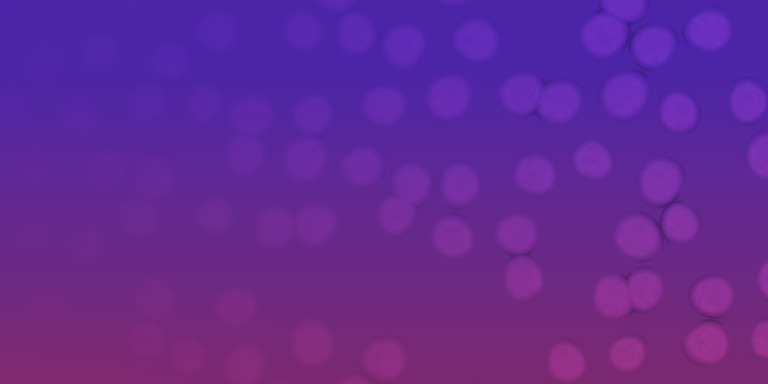
Reproduce this background procedurally as a Shadertoy shader.

```glsl
#define GRID 0.160
#define JITTER 0.27
#define RADIUS 0.049
#define DENSITY 0.92
#define GLOW vec3(0.108, 0.038, 0.080)
#define RIM_DARKNESS 0.32
#define GRAIN 0.22

float hash(vec2 p) {
    vec3 q = fract(vec3(p.xyx) * 0.1031);
    q += dot(q, q.yzx + 33.33);
    return fract((q.x + q.y) * q.z);
}

float noise(vec2 p) {
    vec2 i = floor(p), f = fract(p);
    f = f * f * (3.0 - 2.0 * f);
    return mix(mix(hash(i), hash(i + vec2(1, 0)), f.x),
               mix(hash(i + vec2(0, 1)), hash(i + 1.0), f.x), f.y);
}

// Violet at the top, plum at the bottom, warmer in the lower left corner
vec3 backdrop(vec2 uv) {
    vec3 violet = vec3(0.300, 0.143, 0.660);
    vec3 purple = vec3(0.378, 0.158, 0.582);
    vec3 plum = vec3(0.488, 0.160, 0.430);
    vec3 color = mix(plum, purple, smoothstep(-0.12, 0.62, uv.y));
    color = mix(color, violet, smoothstep(0.44, 0.88, uv.y));
    float corner = (1.0 - smoothstep(0.0, 0.5, uv.x)) * (1.0 - smoothstep(0.0, 0.25, uv.y));
    return color + vec3(0.025, 0.0, 0.0) * corner;
}

// True inside one of the open areas between the groups of blobs
bool inClearing(vec2 p) {
    float low = length((p - vec2(1.19, 0.14)) / vec2(0.16, 0.15));
    float high = length((p - vec2(1.42, 0.92)) / vec2(0.13, 0.14));
    float middle = length((p - vec2(1.45, 0.42)) / vec2(0.09, 0.10));
    float left = length((p - vec2(0.24, 0.14)) / vec2(0.11, 0.15));
    return min(min(low, high), min(middle, left)) < 1.0;
}

// Distances to the two nearest blobs, in units of their radius
vec2 nearestBlobs(vec2 p) {
    vec2 nearest = vec2(9.0);
    vec2 tile = floor(p / GRID);
    for (int y = -1; y <= 1; y++) {
        for (int x = -1; x <= 1; x++) {
            vec2 id = tile + vec2(x, y);
            if (hash(id + 71.0) > DENSITY) continue;
            vec2 jitter = vec2(hash(id + 13.0), hash(id + 37.0)) * 2.0 - 1.0;
            vec2 center = id + 0.5 + JITTER * jitter;
            center.x += 0.5 * mod(id.y, 2.0) - 0.25;
            center *= GRID;
            if (inClearing(center)) continue;

            // Slightly uneven outline
            vec2 offset = p - center;
            float phase = 6.2832 * hash(id + 53.0);
            float angle = atan(offset.y, offset.x + 1e-5);
            float wobble = 1.0 + 0.045 * sin(2.0 * angle + phase) + 0.025 * sin(3.0 * angle - phase);
            float radius = RADIUS * mix(0.88, 1.12, hash(id + 91.0)) * wobble;
            float d = length(offset) / radius;
            nearest = d < nearest.x ? vec2(d, nearest.x) : vec2(nearest.x, min(nearest.y, d));
        }
    }
    return nearest;
}

void mainImage(out vec4 fragColor, in vec2 fragCoord) {
    vec2 uv = fragCoord / iResolution.xy;
    vec2 p = fragCoord / iResolution.y;
    vec3 color = backdrop(uv);
    vec2 d = nearestBlobs(p);

    // Blobs become clear towards the right
    float clarity = mix(0.05, 1.0, smoothstep(-0.05, 0.95, uv.x));
    float softness = mix(0.36, 0.18, uv.x);
    float body = 1.0 - smoothstep(1.0 - softness, 1.0 + softness, d.x);
    float grain = 1.0 + GRAIN * (noise(p * 130.0) + noise(p * 55.0) - 1.0);
    vec3 glow = GLOW + vec3(0.02, 0.0, 0.015) * (1.0 - uv.y);
    color += glow * body * grain * clarity;

    // Dark arcs where neighbours nearly touch, and faint edges elsewhere
    float ring = exp(-pow((d.x - 1.24) / 0.08, 2.0));
    float crowding = 1.0 - smoothstep(1.25, 1.9, d.y);
    float patchy = smoothstep(0.45, 0.8, noise(p * 16.0));
    float rim = ring * (0.8 * crowding + 0.22 * patchy);
    color *= 1.0 - RIM_DARKNESS * rim * smoothstep(0.3, 1.0, uv.x);

    fragColor = vec4(color, 1.0);
}
```
